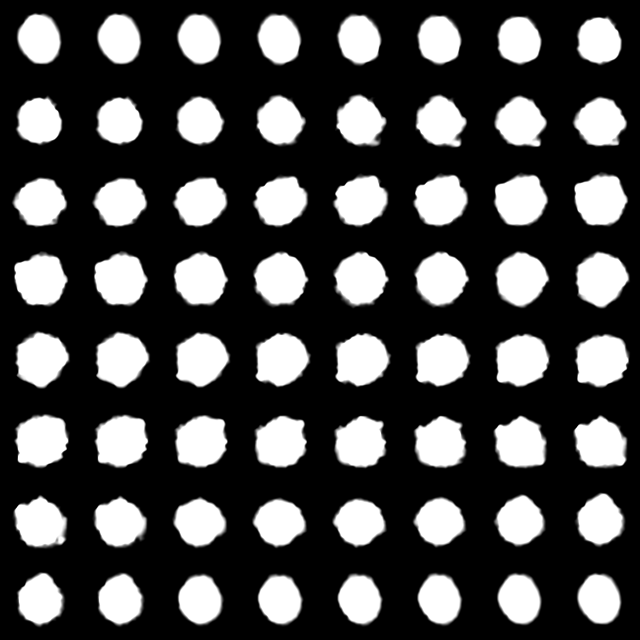
A WebGL 1 fragment shader for this pattern:

```glsl
precision highp float;
// An 8 by 8 sheet of ragged white blobs that slowly change shape over 64 looping frames.

uniform vec2 u_resolution;

const float TAU = 6.2831853;
const float GRID = 8.0;
const float FRAMES = GRID * GRID;

float hash(vec3 p) {
    return fract(sin(dot(p, vec3(127.1, 311.7, 74.7))) * 43758.5453);
}

// One lattice slice of value noise
float sliceNoise(vec2 cell, vec2 f, float z) {
    float bottom = mix(hash(vec3(cell, z)), hash(vec3(cell + vec2(1.0, 0.0), z)), f.x);
    float top = mix(hash(vec3(cell + vec2(0.0, 1.0), z)), hash(vec3(cell + 1.0, z)), f.x);
    return mix(bottom, top, f.y);
}

// Value noise in -1..1 whose third axis wraps after a whole number of steps
float loopNoise(vec2 p, float phase, float period) {
    vec2 cell = floor(p);
    vec2 f = smoothstep(0.0, 1.0, p - cell);
    float z = phase * period;
    float z0 = floor(z);
    float a = sliceNoise(cell, f, mod(z0, period));
    float b = sliceNoise(cell, f, mod(z0 + 1.0, period));
    return 2.0 * mix(a, b, smoothstep(0.0, 1.0, z - z0)) - 1.0;
}

// A local bulge that swells and fades around its peak frame
float spur(vec2 p, vec2 tip, float frame, float peak, float duration) {
    vec2 offset = (p - tip) / 0.075;
    float gap = abs(frame - peak);
    gap = min(gap, FRAMES - gap) / duration;
    return 0.085 * exp(-dot(offset, offset) - gap * gap);
}

float spurs(vec2 p, float frame) {
    return spur(p, vec2(0.24, -0.28), frame, 13.5, 2.5)
         + spur(p, vec2(0.17, 0.28), frame, 20.5, 3.0)
         + spur(p, vec2(-0.29, 0.17), frame, 24.0, 3.0)
         + spur(p, vec2(-0.28, -0.23), frame, 37.0, 7.0)
         + spur(p, vec2(0.27, 0.24), frame, 42.0, 3.5)
         + spur(p, vec2(0.27, -0.25), frame, 47.0, 2.0)
         + spur(p, vec2(-0.25, 0.16), frame, 47.5, 2.5)
         + spur(p, vec2(0.05, 0.30), frame, 55.5, 2.0);
}

// Signed distance to a disc that becomes a leaning ellipse at the loop ends
float bodyDistance(vec2 p, float phase, float stretch) {
    vec2 axis = normalize(vec2(-0.22, 1.0));
    vec2 q = vec2(dot(p, vec2(axis.y, -axis.x)) * (1.0 + 0.13 * stretch),
                  dot(p, axis) * (1.0 - 0.12 * stretch));
    return length(q) - 0.275 + 0.015 * cos(TAU * phase);
}

float blob(vec2 p, float frame, float pixel) {
    float phase = frame / FRAMES;
    float stretch = pow(0.5 + 0.5 * cos(TAU * phase), 6.0);
    p -= vec2(0.005 - 0.015 * cos(TAU * phase),
              -0.01 + 0.025 * cos(2.0 * TAU * phase));

    // Broad lumps and fine fraying of the outline
    float lumps = loopNoise(p * 6.0 + 31.0, phase, 10.0);
    float fray = loopNoise(p * 19.0 + 57.0, phase, 16.0);
    float roughness = 1.0 - 0.6 * stretch;
    float d = bodyDistance(p, phase, stretch) - spurs(p, frame)
            - roughness * (0.035 * lumps + 0.018 * fray);

    // Uneven halo, dim towards the outside
    float haze = 0.5 + 0.5 * loopNoise(p * 9.0 + 83.0, phase, 16.0);
    float halo = max(mix(0.03, 0.085, haze), 1.5 * pixel);
    float glow = 1.0 - smoothstep(0.0, halo, d);
    return pow(glow, 1.5);
}

void main() {
    vec2 grid = gl_FragCoord.xy / u_resolution * GRID;
    vec2 cell = floor(grid);

    // Frames run left to right, then top to bottom
    float frame = cell.x + GRID * (GRID - 1.0 - cell.y);
    float pixel = GRID / min(u_resolution.x, u_resolution.y);
    float light = blob(grid - cell - 0.5, frame, pixel);
    gl_FragColor = vec4(vec3(light), 1.0);
}
```
